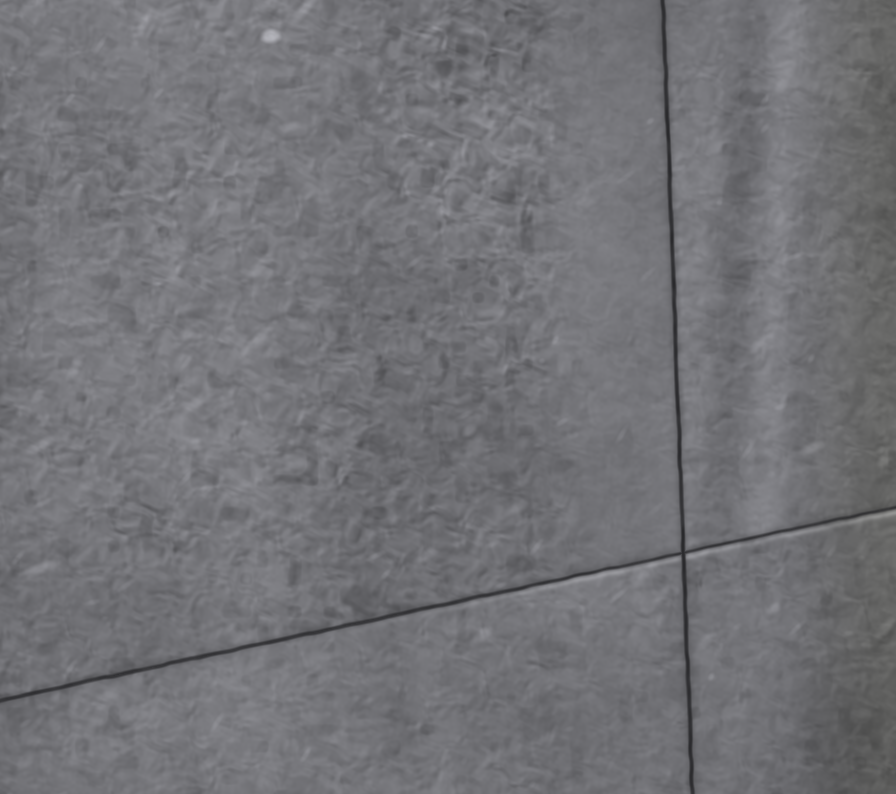
A WebGL 2 fragment shader for this texture:

```glsl
#version 300 es
precision highp float;
// Grey stone wall tiles seen at a slant: two thin dark joints cross low on the right.
// Each tile gets its own shade, brushed streaks and embossed mottling from value noise;
// pale flecks and scratches are scattered over a hashed grid.
uniform vec2 u_resolution;
out vec4 fragColor;

float hash(vec2 p) {
    vec3 q = fract(vec3(p.xyx) * 0.1031);
    q += dot(q, q.yzx + 33.33);
    return fract((q.x + q.y) * q.z);
}

float noise(vec2 p) {
    vec2 i = floor(p), f = fract(p);
    f = f * f * f * (f * (f * 6.0 - 15.0) + 10.0);
    return mix(mix(hash(i), hash(i + vec2(1, 0)), f.x),
               mix(hash(i + vec2(0, 1)), hash(i + vec2(1, 1)), f.x), f.y);
}

// Fractal noise centred on zero
float fbm(vec2 p) {
    float sum = 0.0, amp = 0.5;
    for (int i = 0; i < 4; i++) {
        sum += amp * (noise(p) - 0.5);
        p = mat2(0.8, 0.6, -0.6, 0.8) * p * 2.03 + 17.3;
        amp *= 0.5;
    }
    return sum;
}

// Rough surface height, warped so the grains curl
float grain(vec2 p) {
    vec2 warp = vec2(noise(p * 38.0), noise(p * 38.0 + 51.0)) - 0.5;
    vec2 q = mat2(0.88, 0.47, -0.47, 0.88) * p + warp * 0.012;
    return 0.6 * noise(q * vec2(62, 84)) + 0.4 * noise(q * vec2(125, 150) + 9.0) - 0.5;
}

// Short tilted pale marks, at most one per cell
float flecks(vec2 p, float cells, float chance) {
    vec2 cell = floor(p * cells);
    float mark = 0.0;
    for (int k = 0; k < 9; k++) {
        vec2 id = cell + vec2(k % 3 - 1, k / 3 - 1);
        vec2 d = p * cells - id - vec2(hash(id + 3.1), hash(id + 8.7));
        float a = mix(0.2, 1.1, hash(id + 21.0));
        d = mat2(cos(a), -sin(a), sin(a), cos(a)) * d;
        d.x /= mix(1.0, 4.0, hash(id + 5.5));
        float on = step(hash(id + 40.0), chance) * hash(id + 61.0);
        mark = max(mark, on * (1.0 - smoothstep(0.02, 0.12, length(d))));
    }
    return mark;
}

float band(float x, float center, float width) {
    float t = (x - center) / width;
    return exp(-t * t);
}

void main() {
    vec2 p = gl_FragCoord.xy / u_resolution.y;
    float pixel = 1.0 / u_resolution.y;

    // Signed distances to the joints, wrapped to a tile grid larger than the view
    float wobble = (noise(p * 55.0) - 0.5) * 0.0016;
    vec2 toJoint = vec2(p.x - 0.872 + 0.037 * p.y, (p.y - 0.118 - 0.216 * p.x) * 0.977);
    vec2 tileSize = vec2(1.3, 1.2);
    vec2 tile = floor(toJoint / tileSize);
    vec2 joint = (fract(toJoint / tileSize + 0.5) - 0.5) * tileSize + wobble;
    float rightTile = step(0.0, toJoint.x);
    float lowerTile = step(toJoint.y, 0.0);
    vec2 s = p + tile * 7.31;

    // Broad light and per-tile shade
    float shade = 0.458 + 0.012 * (hash(tile + 4.0) - 0.5);
    shade += 0.025 * band(p.x, 0.3, 0.35) * smoothstep(0.3, 1.0, p.y);
    shade -= 0.075 * smoothstep(0.9, 1.15, p.x);
    shade -= 0.035 * smoothstep(0.75, 1.1, p.x) * smoothstep(0.3, 0.0, p.y);
    shade -= 0.02 * smoothstep(0.12, 0.0, p.x);
    shade += 0.10 * fbm(s * 5.0);

    // Streaks leaning along the upright joint
    float lean = toJoint.x - 0.09 * (p.y - 0.3) * rightTile;
    float streak = noise(vec2(lean * 22.0, p.y * 1.6) + tile * 5.0) - 0.5;
    shade += streak * mix(0.022, 0.045, rightTile);
    float upperRight = rightTile * (1.0 - lowerTile);
    shade += upperRight * (0.04 * band(lean, 0.10, 0.022) - 0.035 * band(lean, 0.045, 0.025));

    // Mottling: strong across the large face, worn smooth beside the joint
    float rough = mix(1.0, 0.4, smoothstep(-0.2, -0.09, toJoint.x));
    rough += 0.35 * band(toJoint.x, -0.25, 0.12) * smoothstep(0.4, 0.9, p.y);
    rough = mix(rough, 0.65, max(rightTile, 0.8 * lowerTile));
    rough *= 0.75 + 0.5 * noise(s * 9.0);
    float height = grain(s);
    float relief = height - grain(s + vec2(0.003, -0.004));
    shade += rough * (0.085 * height + 0.085 * relief);
    shade -= rough * 0.045 * smoothstep(0.66, 0.9, noise(s * 48.0 + 30.0));
    shade -= 0.016 * band(toJoint.x, -0.3, 0.14) * (1.0 - lowerTile);
    shade += 0.012 * (noise(s * 230.0) - 0.5);

    // Pale flecks and one brighter chip near the top
    shade += 0.09 * flecks(s, 13.0, 0.35) + 0.06 * flecks(s + 3.7, 24.0, 0.25);
    vec2 chip = (p - vec2(0.341, 0.955)) * vec2(1.0, 1.4);
    shade += 0.2 * (1.0 - smoothstep(0.004, 0.015, length(chip) + wobble * 3.0));

    // Cool grey, slightly warm towards the right edge
    vec3 cool = vec3(0.992, 0.994, 1.032);
    vec3 warm = vec3(1.01, 1.01, 0.985);
    vec3 color = shade * mix(cool, warm, 0.8 * smoothstep(0.98, 1.13, p.x));

    // Lit lip under the sloping joint, then the dark grooves with soft shoulders
    float lip = band(joint.y, -0.0065, 0.0035) * smoothstep(0.3, 0.85, p.x);
    color += 0.10 * lip * (0.6 + 0.8 * noise(p * 40.0));
    vec2 d = abs(joint);
    vec2 shoulder = exp(-d * d / 0.00004);
    color *= 1.0 - 0.16 * max(shoulder.x, shoulder.y * (1.0 - lip));
    vec2 halfWidth = vec2(0.0024, mix(0.0024, 0.0017, smoothstep(0.4, 0.9, p.x)));
    vec2 groove = 1.0 - smoothstep(halfWidth - 0.0012 - 0.5 * pixel, halfWidth + 0.0012 + 0.5 * pixel, d);
    float depth = max(groove.x, groove.y * 0.88) * (0.8 + 0.2 * noise(p * 70.0));
    color = mix(color, vec3(0.16, 0.16, 0.17), depth);

    fragColor = vec4(color, 1.0);
}
```
